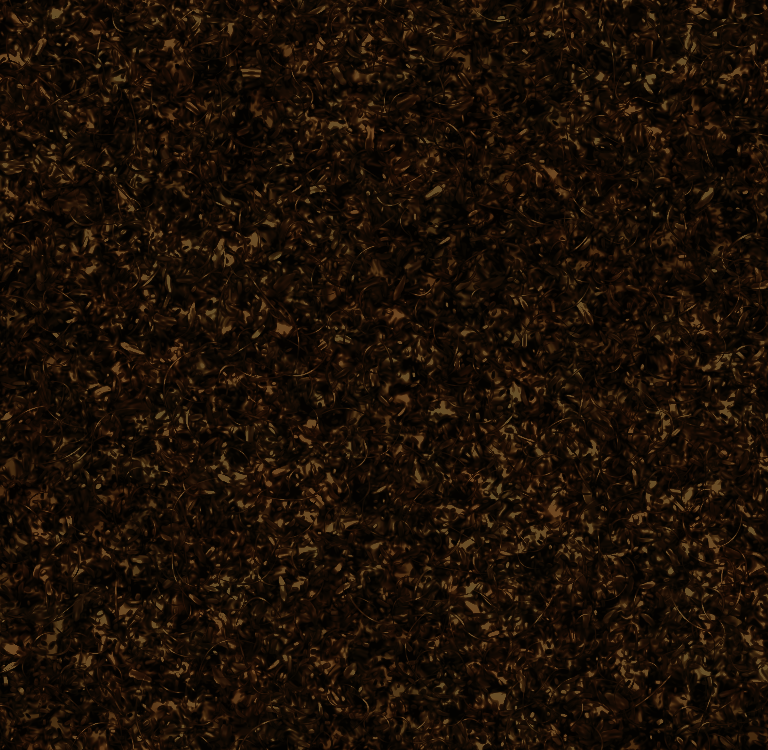
Give the GLSL for this texture, as a WebGL 1 fragment shader.

```glsl
precision highp float;
uniform vec2 u_resolution;

#define GRAIN_SCALE 72.0
#define PATCH_SCALE 6.0
#define PATCH_DEPTH 0.22
#define SHADOW_DEPTH 0.5
#define TOP_LIGHT 0.14
#define STREAK 0.75
#define TONE_GAIN 0.11
#define TINT 0.22

float hash(vec2 p) {
  return fract(sin(dot(p, vec2(127.1, 311.7))) * 43758.5453);
}

float noise(vec2 p) {
  vec2 i = floor(p);
  vec2 f = fract(p);
  f = f * f * (3.0 - 2.0 * f);
  return mix(mix(hash(i), hash(i + vec2(1.0, 0.0)), f.x),
             mix(hash(i + vec2(0.0, 1.0)), hash(i + vec2(1.0, 1.0)), f.x), f.y);
}

mat2 rotation(float a) {
  float c = cos(a);
  float s = sin(a);
  return mat2(c, -s, s, c);
}

// Fine crumbly ground, spread evenly over 0..1
float ground(vec2 p) {
  vec2 warp = vec2(noise(p * 55.0), noise(p * 55.0 + 31.0)) - 0.5;
  vec2 q = rotation(0.6) * (p + warp * 0.014) * GRAIN_SCALE;
  float n = 0.38 * noise(q) + 0.35 * noise(q * 2.03 + 17.0) + 0.27 * noise(q * 3.7 + 43.0);
  return smoothstep(0.28, 0.72, n);
}

// One scattered layer of bent, rough pieces painted over the tone.
// size: half length in cells and width ratio; tones: darkest and lightest
float scatter(float tone, vec2 p, float scale, vec2 size, float density,
              float bend, vec2 tones, float seed) {
  vec2 g = p * scale + seed;
  vec2 cell = floor(g);
  float pixel = scale / u_resolution.y;
  for (int j = -1; j <= 1; j++) {
    for (int i = -1; i <= 1; i++) {
      vec2 id = cell + vec2(float(i), float(j));
      if (hash(id + seed) > density) continue;
      vec2 jitter = vec2(hash(id + 3.7), hash(id + 8.3));
      vec2 offset = g - id - 0.3 - 0.4 * jitter;
      vec2 q = rotation(6.2832 * hash(id + 13.1)) * offset;
      q.y += bend * (hash(id + 19.9) - 0.5) * (q.x * q.x - 0.15);

      // Outline between an oval and a splinter with square ends
      float halfLength = size.x * mix(0.5, 1.0, hash(id + 23.3));
      vec2 extent = halfLength * vec2(1.0, size.y * mix(0.7, 1.2, hash(id + 29.7)));
      vec2 r = abs(q) / extent;
      float e = mix(length(r), max(r.x, r.y), 0.6 * hash(id + 37.1));
      if (e > 2.2) continue;
      e += 0.55 * (noise(q / scale * 190.0 + id * 7.0) - 0.5);
      float cover = clamp(0.5 - (e - 1.0) * extent.y / pixel, 0.0, 1.0);

      // Contact shadow, streaked surface and light from above
      float shadow = 1.0 - smoothstep(0.9, 1.7, e + 0.3 * offset.y / extent.x);
      float streak = noise(q / scale * vec2(120.0, 300.0) + id * 5.0) - 0.5;
      float surface = mix(tones.x, tones.y, hash(id + 41.9))
                    + STREAK * streak + TOP_LIGHT * offset.y / extent.x;
      tone = mix(tone * (1.0 - SHADOW_DEPTH * shadow), surface, cover);
    }
  }
  return tone;
}

// Blend weight between two neighbouring colour stops
float stop(float low, float high, float v) {
  return clamp((v - low) / (high - low), 0.0, 1.0);
}

vec3 soilColor(float v) {
  vec3 c = vec3(0.05, 0.03, 0.01) * min(v / 0.05, 1.0);
  c = mix(c, vec3(0.13, 0.06, 0.02), stop(0.05, 0.13, v));
  c = mix(c, vec3(0.18, 0.10, 0.04), stop(0.13, 0.18, v));
  c = mix(c, vec3(0.25, 0.15, 0.05), stop(0.18, 0.25, v));
  c = mix(c, vec3(0.33, 0.21, 0.09), stop(0.25, 0.33, v));
  return mix(c, vec3(0.42, 0.30, 0.15), stop(0.33, 0.42, v));
}

void main() {
  vec2 p = gl_FragCoord.xy / u_resolution.y;
  float tone = ground(p);

  // Lumps, chips, shavings, crumbs, then fibres on top
  tone = scatter(tone, p, 13.0, vec2(0.34, 0.70), 0.16, 0.3, vec2(0.35, 0.75), 5.0);
  tone = scatter(tone, p, 95.0, vec2(0.46, 0.60), 0.60, 0.4, vec2(0.15, 0.95), 11.0);
  tone = scatter(tone, p, 48.0, vec2(0.55, 0.34), 0.42, 0.8, vec2(0.25, 0.95), 23.0);
  tone = scatter(tone, p, 25.0, vec2(0.45, 0.42), 0.16, 0.5, vec2(0.45, 0.95), 37.0);
  tone = scatter(tone, p, 42.0, vec2(0.75, 0.08), 0.45, 1.8, vec2(0.50, 1.00), 51.0);
  tone = scatter(tone, p, 19.0, vec2(0.80, 0.03), 0.22, 1.6, vec2(0.65, 1.05), 67.0);

  // Broad hollows and mounds
  float mound = 0.6 * noise(p * PATCH_SCALE) + 0.4 * noise(p * PATCH_SCALE * 2.7 + 9.0);
  tone = clamp(tone + PATCH_DEPTH * (mound - 0.5), 0.0, 0.99);

  // Long dark tail: few bright specks over mostly black earth
  float value = 0.01 + TONE_GAIN * pow(-log(1.0 - tone) + 0.0001, 0.9);
  float warmth = TINT * (noise(p * 38.0 + 71.0) - 0.5);
  vec3 color = soilColor(value) * vec3(1.0 + 0.4 * warmth, 1.0 - 0.6 * warmth, 1.0 - warmth);
  gl_FragColor = vec4(color, 1.0);
}
```
